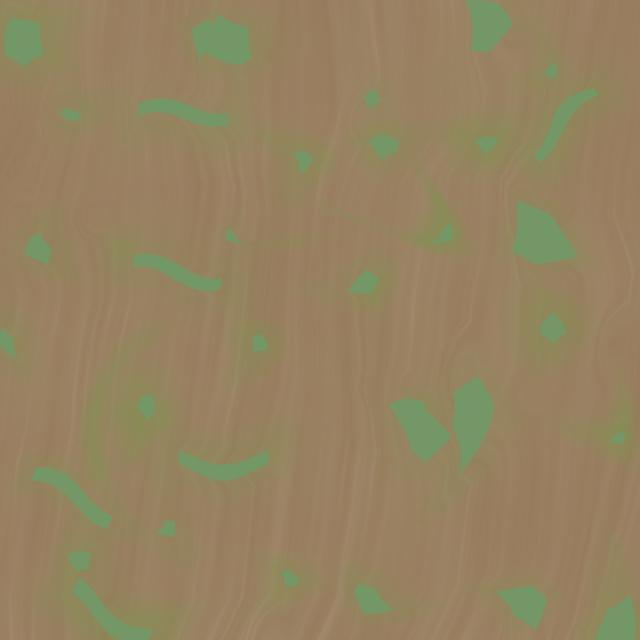
This texture is drawn by a Shadertoy shader. Its source:

```glsl
// Brown wood-like grain with kinks and knots, mossy olive stains and flat green flakes.
#define GRAIN_LEAN 0.13
#define GRAIN_CONTRAST 1.0
#define FLAKE_GRID 6
#define FLAKE_MIN 0.014
#define FLAKE_MAX 0.064
#define RIBBON_SHARE 0.14
#define STAIN_REACH 0.036
#define KNOT_COUNT 12
#define DARK_WOOD vec3(0.582, 0.480, 0.352)
#define PALE_WOOD vec3(0.640, 0.540, 0.435)
#define OLIVE vec3(0.515, 0.560, 0.325)
#define GREEN vec3(0.450, 0.592, 0.402)

float hash(vec2 p) {
    vec3 q = fract(p.xyx * vec3(0.1031, 0.1030, 0.0973));
    q += dot(q, q.yzx + 33.33);
    return fract((q.x + q.y) * q.z);
}

// Bilinear noise; its creases give the grain angular bends.
float creaseNoise(vec2 p) {
    vec2 i = floor(p), f = p - i;
    return mix(mix(hash(i), hash(i + vec2(1, 0)), f.x),
               mix(hash(i + vec2(0, 1)), hash(i + vec2(1, 1)), f.x), f.y);
}

vec2 rotate(vec2 p, float angle) {
    float c = cos(angle), s = sin(angle);
    return vec2(c * p.x - s * p.y, s * p.x + c * p.y);
}

// Irregular, slightly bent five-sided flake.
float flakeDistance(vec2 p, float radius, float seed) {
    float aspect = mix(0.5, 1.0, hash(vec2(seed, 11)));
    p = rotate(p, (hash(vec2(seed, 12)) - 0.5) * 2.2);
    p.x += (hash(vec2(seed, 13)) - 0.5) * 1.1 * p.y * p.y / radius;
    p.x /= aspect;
    float d = -1.0;
    for (int i = 0; i < 5; i++) {
        float k = float(i);
        float angle = (k + 0.7 * hash(vec2(seed, 20.0 + k))) * 1.2566;
        float reach = radius * mix(0.6, 1.0, hash(vec2(seed, 30.0 + k)));
        d = max(d, dot(p, vec2(cos(angle), sin(angle))) - reach);
    }
    return d * aspect;
}

// Wavy tapered strip.
float ribbonDistance(vec2 p, float seed) {
    p = rotate(p, (hash(vec2(seed, 14)) - 0.5) * 1.6);
    p.y -= 0.015 * sin(p.x * 32.0 + seed);
    float width = 0.013 - 0.09 * abs(p.x) * hash(vec2(seed, 15));
    return max(abs(p.y) - width, abs(p.x) - 0.07);
}

// Elongated octagonal rings that close the grain on itself.
float knotBend(vec2 p) {
    float bend = 0.0;
    for (int i = 0; i < KNOT_COUNT; i++) {
        float k = float(i);
        vec2 centre = vec2(hash(vec2(k, 41)), hash(vec2(k, 42)));
        vec2 size = vec2(0.035, mix(0.04, 0.11, hash(vec2(k, 43))));
        vec2 q = p - centre;
        q.x -= GRAIN_LEAN * q.y;
        q = abs(q) / size;
        float m = max(max(q.x, q.y), 0.7 * (q.x + q.y));
        bend = max(bend, 0.052 * (1.0 - m));
    }
    return bend;
}

void mainImage(out vec4 fragColor, in vec2 fragCoord) {
    vec2 p = fragCoord / iResolution.xy;
    float pixel = 1.0 / min(iResolution.x, iResolution.y);

    // Scattered flakes, with the stain and grain bend around each.
    float flake = 1.0, stain = 0.0, collar = 0.0;
    for (int j = 0; j < FLAKE_GRID; j++)
    for (int i = 0; i < FLAKE_GRID; i++) {
        vec2 cell = vec2(i, j);
        float seed = float(i + j * FLAKE_GRID) + 3.0;
        vec2 jitter = vec2(hash(vec2(seed, 1)), hash(vec2(seed, 2)));
        vec2 q = p - (cell + jitter) / float(FLAKE_GRID);
        float size = hash(vec2(seed, 3));
        float radius = mix(FLAKE_MIN, FLAKE_MAX, size * size);
        bool ribbon = hash(vec2(seed, 4)) < RIBBON_SHARE;
        float d = ribbon ? ribbonDistance(q, seed) : flakeDistance(q, radius, seed);
        flake = min(flake, d);
        float reach = max(d, 0.0) / (STAIN_REACH * mix(0.6, 1.3, hash(vec2(seed, 5))));
        stain = max(stain, exp(-reach * reach) * mix(0.25, 1.0, hash(vec2(seed, 6))));
        collar = max(collar, 0.7 * min(radius, 0.05) - max(d, 0.0));
    }

    // Open stained arc.
    vec2 arc = p - vec2(0.33, 0.32);
    float band = (length(arc) - 0.185) / 0.018;
    stain = max(stain, 0.8 * exp(-band * band) * smoothstep(0.0, 0.09, -arc.x));

    // Bent grain coordinate: across the streaks, then along them.
    float jog = clamp(creaseNoise(p * vec2(3, 6) + 7.0) * 3.0 - 1.0, 0.0, 1.0);
    float across = p.x - GRAIN_LEAN * p.y + 0.04 * jog
                 + 0.012 * creaseNoise(p * vec2(5, 15)) + knotBend(p) + 0.6 * collar;
    float broad = creaseNoise(vec2(across * 45.0, p.y * 2.0));
    float medium = creaseNoise(vec2(across * 110.0, p.y * 4.0 + 20.0));
    float fine = creaseNoise(vec2(across * 230.0, p.y * 7.0 + 50.0));
    float region = creaseNoise(p * 5.0 + 30.0);

    // Wood tone with sparse pale lines.
    float tone = 0.36 + GRAIN_CONTRAST * (0.3 * (broad - 0.5) + 0.26 * (medium - 0.5)
               + 0.2 * (fine - 0.5) + 0.25 * (region - 0.5)
               + 0.4 * smoothstep(0.68, 0.95, medium) * region);
    vec3 color = mix(DARK_WOOD, PALE_WOOD, clamp(tone, 0.0, 1.0));

    // Streaky stain, then the flat flakes.
    float patches = smoothstep(0.15, 0.7, creaseNoise(p * 13.0 + 60.0));
    float streaks = 0.45 + 0.4 * medium + 0.3 * broad;
    color = mix(color, OLIVE, clamp(stain * streaks * mix(0.3, 1.0, patches), 0.0, 0.9));
    color = mix(color, GREEN, 1.0 - smoothstep(-pixel, pixel, flake));
    fragColor = vec4(color, 1.0);
}
```
